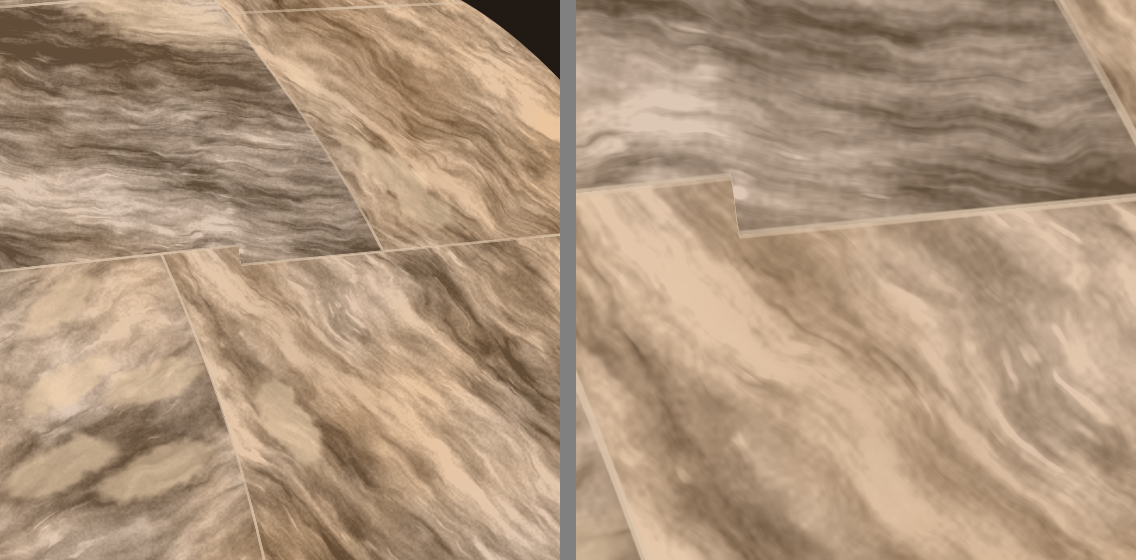
Left: the whole. Right: its middle third, enlarged.
A three.js fragment shader for this texture:

```glsl
// Worn marble floor: four large veined slabs with thin pale joints and a dark corner.
#define JOINT_HALF_WIDTH 0.0015
#define EDGE_SOFT 0.0016
#define VEIN_CONTRAST 1.75
#define GRAIN_CONTRAST 1.1
#define FLECK_STRENGTH 0.3
#define STONE_DARK vec3(0.47, 0.38, 0.29)
#define STONE_LIGHT vec3(0.87, 0.76, 0.65)
#define CREAM vec3(0.87, 0.76, 0.63)
#define STAIN vec3(0.53, 0.40, 0.27)
#define JOINT_COLOR vec3(0.86, 0.77, 0.67)
#define CORNER_COLOR vec3(0.13, 0.10, 0.08)

varying vec2 vUv;

float hash(vec2 p) {
  vec3 q = fract(vec3(p.xyx) * 0.1031);
  q += dot(q, q.yzx + 33.33);
  return fract((q.x + q.y) * q.z);
}

float noise(vec2 p) {
  vec2 i = floor(p), f = fract(p);
  f = f * f * (3.0 - 2.0 * f);
  return mix(mix(hash(i), hash(i + vec2(1.0, 0.0)), f.x),
             mix(hash(i + vec2(0.0, 1.0)), hash(i + 1.0), f.x), f.y);
}

float fbm(vec2 p) {
  float sum = 0.0, amp = 0.5;
  for (int i = 0; i < 5; i++) {
    sum += amp * noise(p);
    p = p * 2.03 + vec2(17.3, 9.1);
    amp *= 0.5;
  }
  return sum / 0.96875;
}

// Coordinates along and across a direction given in degrees.
vec2 along(vec2 p, float degrees) {
  float a = radians(degrees);
  vec2 d = vec2(cos(a), sin(a));
  return vec2(dot(p, d), dot(p, vec2(-d.y, d.x)));
}

// Soft elongated patch, 1 inside and 0 outside.
float lens(vec2 p, vec2 center, vec2 halfSize, float degrees, float soft) {
  float r = length(along(p - center, degrees) / halfSize);
  return 1.0 - smoothstep(1.0 - soft, 1.0 + soft, r);
}

// Streaked stone tone, 0 dark to 1 light.
float stoneTone(vec2 p, float degrees, float stretch, float seed) {
  vec2 q = along(p * mix(0.9, 1.3, p.y), degrees) + seed;
  q += (vec2(fbm(q * 5.0), fbm(q * 6.0 + 31.0)) - 0.5) * vec2(0.12, 0.09);
  float broad = fbm(q * vec2(3.0, 3.0 * stretch));
  float fine = fbm(q * vec2(17.0, 16.0 * stretch));
  float line = abs(fbm(q * vec2(2.0, 2.6 * stretch) + 7.0) - 0.5);
  float vein = (1.0 - smoothstep(0.0, 0.03, line)) * smoothstep(0.35, 0.65, noise(q * 7.0));
  float fleck = smoothstep(0.72, 0.95, noise(q * vec2(32.0, 130.0)))
              * smoothstep(0.45, 0.65, noise(q * 9.0 + 4.0));
  return 0.55 + VEIN_CONTRAST * (broad - 0.5) + GRAIN_CONTRAST * (fine - 0.5)
       - 0.24 * vein + FLECK_STRENGTH * fleck;
}

float jointLine(float d) {
  return 1.0 - smoothstep(JOINT_HALF_WIDTH, JOINT_HALF_WIDTH + EDGE_SOFT, abs(d));
}

void main() {
  vec2 p = vUv;
  vec2 ragged = p + 0.035 * (vec2(fbm(p * 15.0), fbm(p * 15.0 + 40.0)) - 0.5)
                  + 0.012 * (vec2(noise(p * 75.0), noise(p * 75.0 + 20.0)) - 0.5);

  // Signed distances to the joints, in perspective
  float kink = smoothstep(0.425, 0.431, p.x);
  float cross = p.y - mix(0.516 + 0.107 * p.x, 0.486 + 0.095 * p.x, kink);
  float up = 1.0 - p.y, down = 0.544 - p.y;
  float upper = (p.x - (0.384 + 0.83 * up - 0.36 * up * up)) * 0.85;
  float lower = (p.x - (0.289 + 0.45 * down - 0.21 * down * down)) * 0.93;
  float back = p.y - (upper < 0.0 ? 0.987 + 0.077 * p.x : 0.958 + 0.045 * p.x);

  // Grain direction and patches of each slab
  float tone, cream = 0.0, stain = 0.0, warmth = 0.5;
  if (cross > 0.0 && upper < 0.0) {
    tone = stoneTone(p, -8.0, 5.0, 3.0) - 0.04;
    tone -= 0.65 * lens(ragged, vec2(0.06, 0.945), vec2(0.17, 0.05), -5.0, 0.35);
    tone -= 0.28 * lens(ragged, vec2(0.29, 0.885), vec2(0.25, 0.025), -6.0, 0.6);
    tone -= 0.30 * lens(ragged, vec2(0.25, 0.575), vec2(0.29, 0.022), -4.0, 0.6);
    cream = 0.65 * lens(ragged, vec2(0.30, 0.96), vec2(0.14, 0.038), -12.0, 0.25);
    warmth = 0.2;
  } else if (cross > 0.0) {
    tone = stoneTone(p, -49.0, 4.5, 11.0) + 0.02;
    cream = lens(ragged, vec2(0.715, 0.675), vec2(0.125, 0.029), -43.0, 0.2);
    cream = max(cream, 0.7 * lens(ragged, vec2(0.565, 0.82), vec2(0.13, 0.014), -53.0, 0.5));
    stain = lens(ragged, vec2(0.67, 0.85), vec2(0.24, 0.08), -42.0, 0.7);
    warmth = 0.75;
  } else if (lower < 0.0) {
    tone = stoneTone(p, 32.0, 2.6, 23.0) - 0.13;
    for (int i = 0; i < 5; i++) {
      float col = floor(float(i) / 3.0);
      float row = abs(2.0 * col - mod(float(i), 3.0));
      vec2 center = vec2(0.11 + 0.17 * col, 0.45 - 0.14 * row - 0.025 * col * (row - 1.5));
      vec2 size = vec2(0.08 + 0.013 * row, 0.028 + 0.005 * row);
      float tilt = mix(38.0 - 8.0 * row, 18.0, col);
      cream = max(cream, lens(ragged, center, size, tilt, 0.22));
      tone -= 0.12 * lens(ragged, center, size * 1.3, tilt, 0.25);
    }
    warmth = 0.4;
  } else {
    tone = stoneTone(p, -55.0, 4.0, 37.0) + 0.07;
    tone += 0.22 * lens(ragged, vec2(0.38, 0.37), vec2(0.17, 0.024), -66.0, 0.4);
    tone -= 0.25 * lens(ragged, vec2(0.61, 0.20), vec2(0.07, 0.04), -45.0, 0.4);
    cream = lens(ragged, vec2(0.515, 0.25), vec2(0.095, 0.039), -62.0, 0.2);
    stain = 0.6 * lens(ragged, vec2(0.57, 0.36), vec2(0.21, 0.05), -50.0, 0.7);
    warmth = 0.65;
  }

  // Stone colour
  tone += 0.16 * (noise(p * 260.0) - 0.5);
  vec3 color = mix(STONE_DARK, STONE_LIGHT, clamp(tone, -0.2, 1.05));
  warmth += 1.4 * (fbm(p * 4.0 + 60.0) - 0.5);
  color *= mix(vec3(0.97, 1.0, 1.06), vec3(1.03, 0.99, 0.93), clamp(warmth, 0.0, 1.0));
  color = mix(color, STAIN + 0.3 * (tone - 0.4), 0.55 * stain);
  color = mix(color, CREAM * (0.93 + 0.12 * tone), 0.75 * cream);

  // Joints, worn unevenly
  float joint = jointLine(cross);
  joint = max(joint, jointLine(upper) * step(0.0, cross));
  joint = max(joint, jointLine(lower) * step(cross, 0.0));
  joint = max(joint, jointLine(back) * step(0.0, cross));
  color = mix(color, JOINT_COLOR, joint * (0.35 + 0.6 * noise(p * 14.0)));

  // Dark corner
  float reach = p.x - 0.833;
  float corner = p.y - (0.994 - 0.6 * reach - 1.3 * reach * reach);
  color = mix(color, CORNER_COLOR, smoothstep(-EDGE_SOFT, EDGE_SOFT, corner) * step(0.7, p.x));
  gl_FragColor = vec4(color, 1.0);
}
```
